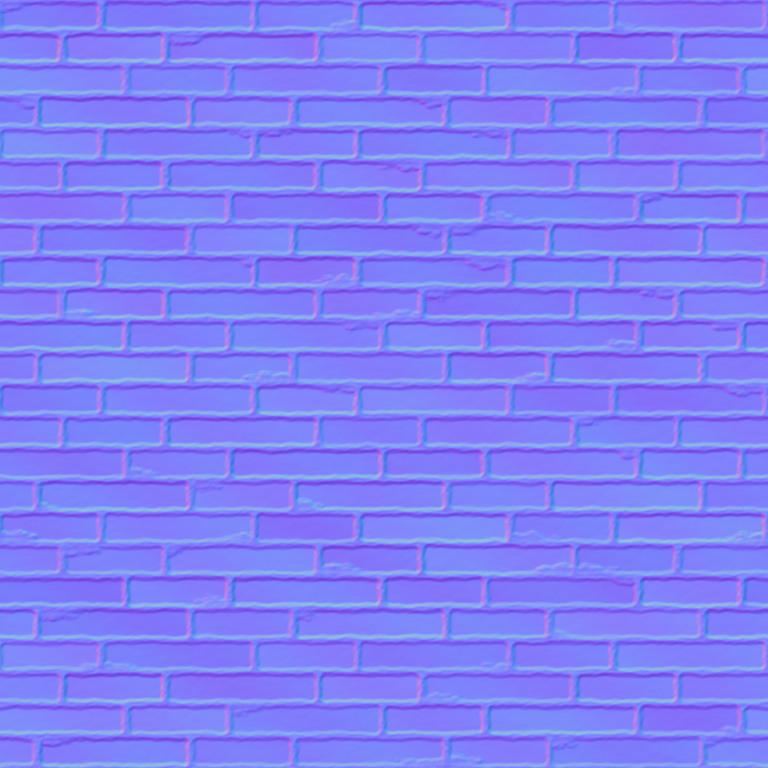
Write a three.js fragment shader that draws this texture map.

```glsl
// Normal map of a worn brick wall: 24 courses of alternating long and short bricks.
varying vec2 vUv;

const float COURSES = 24.0;
const float PERIOD = 8.0;      // one long and one short brick, in course heights
const float LONG_BRICK = 4.78;

vec2 hash2(vec2 p) {
  return fract(sin(vec2(dot(p, vec2(127.1, 311.7)), dot(p, vec2(269.5, 183.3)))) * 4375.85);
}

// Distance to the nearest scattered point, tiling over the wall
float cellular(vec2 p, vec2 scale) {
  p *= scale;
  vec2 cell = floor(p);
  float nearest = 2.0;
  for (int j = -1; j <= 1; j++) {
    for (int i = -1; i <= 1; i++) {
      vec2 c = cell + vec2(float(i), float(j));
      vec2 point = c + hash2(mod(c, COURSES * scale));
      nearest = min(nearest, length(point - p));
    }
  }
  return nearest;
}

float roundBox(vec2 p, vec2 halfSize, float radius) {
  vec2 q = abs(p) - halfSize + radius;
  return length(max(q, 0.0)) + min(max(q.x, q.y), 0.0) - radius;
}

// x: height of the wall, yz: tilt of the brick face; p is in course heights
vec3 wall(vec2 p) {
  // Brick layout: each course shifts by a quarter period
  float course = mod(COURSES - 1.0 - floor(p.y), COURSES);
  float x = p.x - 3.18 - 2.0 * mod(course, 4.0);
  float along = mod(x, PERIOD);
  float isShort = step(LONG_BRICK, along);
  float width = mix(LONG_BRICK, PERIOD - LONG_BRICK, isShort);
  vec2 q = vec2(along - isShort * LONG_BRICK - 0.5 * width, fract(p.y) - 0.5);
  vec2 id = vec2(mod(floor(x / PERIOD), 3.0) * 2.0 + isShort, course);
  vec2 luck = hash2(id + 5.3);
  vec2 halfSize = vec2(0.5 * width, 0.5) - vec2(0.08, 0.085) - 0.03 * luck.y;

  // Ragged brick outline
  float coarse = cellular(p, vec2(2.0, 3.0));
  float fine = cellular(p, vec2(4.0, 6.0));
  float wave = sin(p.x * 6.2832 * 11.0 / COURSES + course * 2.4);
  float d = roundBox(q, halfSize, 0.14);
  d += 0.07 * (coarse - 0.5) + 0.02 * (fine - 0.5) + 0.015 * wave;
  float face = 1.0 - smoothstep(-0.09, 0.075, d);

  // Broken corner on some bricks
  vec2 size = hash2(id + 17.9);
  vec2 side = sign(hash2(id + 31.7) - 0.5);
  vec2 center = side * (halfSize - vec2(0.45 * size.x, 0.0));
  vec2 radius = vec2(0.4 + 0.5 * size.x, 0.14 + 0.14 * size.y);
  float chip = (length((q - center) / radius) - 1.0) * radius.y;
  chip += 0.14 * (coarse - 0.5) + 0.04 * (fine - 0.5);
  float broken = step(luck.x, 0.42) * (1.0 - smoothstep(-0.1, 0.08, chip));
  face *= 1.0 - 0.65 * broken;

  // Grainy mortar, nearly smooth faces, bricks set at uneven depth
  float grain = mix(0.012, 0.001, face) * fine + mix(0.018, 0.004, face) * coarse;
  float depth = 0.05 + 0.022 * hash2(id + 61.3).x;
  vec2 lean = 2.0 * hash2(id + 43.1) - 1.0;
  vec2 tilt = lean * abs(lean) * vec2(0.05, 0.1);
  tilt += vec2(0.025, -0.045) * sin(q.x * 1.1 + luck.y * 6.28 + q.y * 1.5);
  return vec3(depth * face + grain, tilt * face);
}

void main() {
  vec2 p = vUv * COURSES;
  vec2 e = vec2(0.035, 0.0);
  vec2 slope = vec2(wall(p + e.xy).x - wall(p - e.xy).x,
                    wall(p + e.yx).x - wall(p - e.yx).x) / (2.0 * e.x);

  // Green points down the wall and the relief is slightly skewed toward red
  vec2 relief = vec2(-slope.x + 0.18 * slope.y, slope.y);
  vec3 n = normalize(vec3(relief + wall(p).yz, 1.0));

  // Steep edges lose some blue
  vec3 color = vec3(n.xy, n.z * n.z) * 0.5 + vec3(0.503, 0.505, 0.487);
  gl_FragColor = vec4(color, 1.0);
}
```
